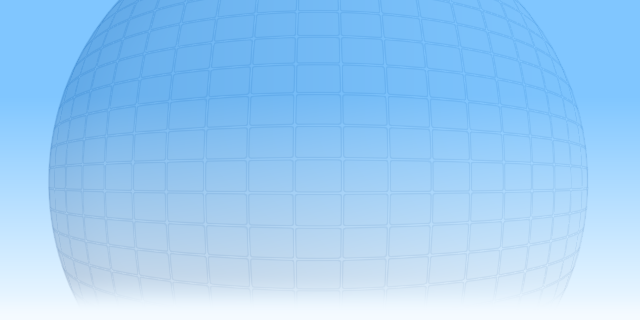
Reproduce this background procedurally as a Shadertoy shader.

```glsl
// A pale tiled globe standing before a blue sky that fades to white at the foot.
// The disc is unrolled radially into a flat plane of rounded tiles, whose thin
// outlines are drawn with a distance function and then bulge with the globe.

float roundedBox(vec2 p, vec2 halfSize, float radius) {
    vec2 q = abs(p) - halfSize + radius;
    return length(max(q, 0.0)) + min(max(q.x, q.y), 0.0) - radius;
}

// Maps a point of the unit disc to the flat plane, stretched towards the rim.
vec2 unrollGlobe(vec2 p) {
    float r = clamp(length(p), 0.0001, 0.9995);
    float angle = asin(r);
    return p / r * angle * (1.0 + 0.105 * angle);
}

void mainImage(out vec4 fragColor, in vec2 fragCoord) {
    vec2 uv = fragCoord / iResolution.xy;
    float pixel = 1.0 / iResolution.y;
    vec2 pos = vec2(uv.x * 2.0, uv.y);

    // Sky: flat blue above, a straight fade to near white below
    vec3 sky = mix(vec3(0.95, 0.98, 1.0), vec3(0.50, 0.777, 1.0),
                   clamp(uv.y / 0.70, 0.0, 1.0));

    // Globe disc, darkest on the left and slightly greyer low down
    float radius = 0.844;
    vec2 disc = (pos - vec2(0.995, 0.432)) / radius;
    float rimDistance = (length(disc) - 1.0) * radius;
    float inside = 1.0 - smoothstep(-pixel, pixel, rimDistance);
    float shade = mix(0.085, 0.012, smoothstep(-1.0, 1.0, disc.x));
    shade += 0.03 * (1.0 - smoothstep(0.0, 0.6, uv.y)) * (1.0 - 0.6 * disc.x * disc.x);
    shade += 0.025 * smoothstep(0.75, 1.0, length(disc)) * smoothstep(0.3, -0.8, disc.x);
    vec3 globe = sky - shade * vec3(1.0, 1.0, 0.85);

    // Tiles: paired outlines with rounded corners and a lighter seam between
    vec2 tileSize = radius / vec2(5.5, 7.75);
    vec2 cell = unrollGlobe(disc) * radius / tileSize - vec2(0.5, 0.67);
    vec2 local = (fract(cell) - 0.5) * tileSize;
    float edge = roundedBox(local, tileSize * 0.5 - 0.0036, 0.009);
    float soften = clamp(fwidth(edge), 0.5 * pixel, 0.012);
    float outline = 1.0 - smoothstep(0.0, 0.0012 + soften, abs(edge));
    float seam = smoothstep(0.0, 0.003 + 0.5 * soften, edge);
    globe -= outline * vec3(0.050, 0.040, 0.026);
    globe += seam * 0.012;

    // Fine dark line around the rim
    float rim = 1.0 - smoothstep(0.0, 0.001 + 1.2 * pixel, abs(rimDistance + pixel));
    globe -= rim * vec3(0.045, 0.038, 0.025);

    // The globe dissolves into white mist near the foot
    float visible = inside * smoothstep(0.02, 0.15, uv.y);
    vec3 color = mix(sky, globe, visible);
    color = mix(color, vec3(0.965, 0.982, 1.0), 0.6 * (1.0 - smoothstep(0.0, 0.09, uv.y)));
    fragColor = vec4(clamp(color, 0.0, 1.0), 1.0);
}
```
